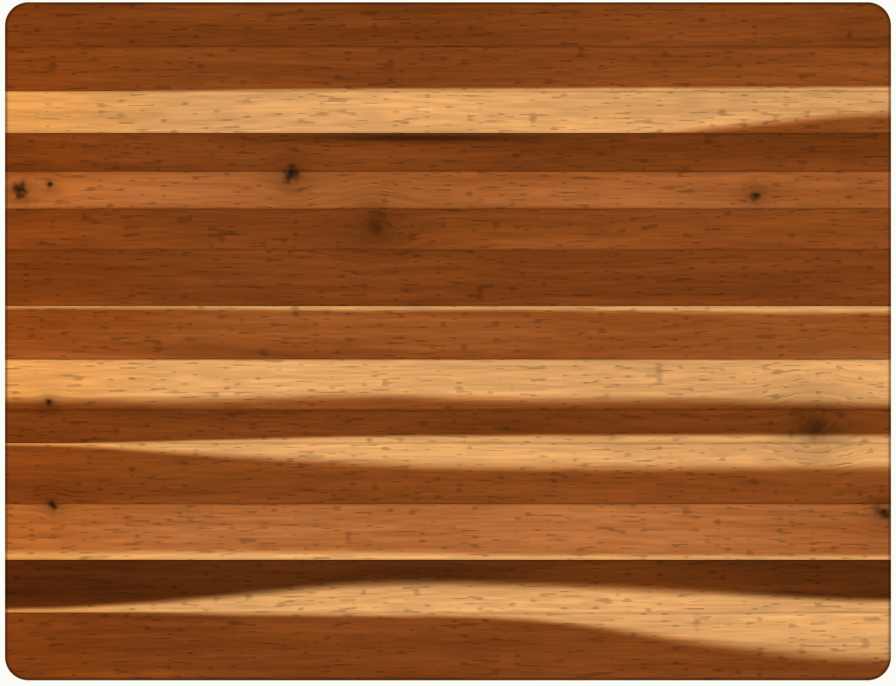
This texture is drawn by a WebGL 2 fragment shader. Its source:

```glsl
#version 300 es
precision highp float;
// A rounded cutting board glued from fourteen horizontal wooden strips.
// Each strip has a heartwood tone and a curved band of pale sapwood;
// stretched noise adds grain and pores, and knots bend the fibres.

uniform vec2 u_resolution;
out vec4 fragColor;

const int STRIPS = 14;

// Strip borders from the top, in board heights
const float border[15] = float[15](0.0, 0.068, 0.133, 0.194, 0.250, 0.304, 0.364,
    0.446, 0.524, 0.597, 0.646, 0.735, 0.816, 0.893, 1.0);

// Heartwood tone: 0 dark, 1 medium, 2 light
const float heartTone[14] = float[14](0.5, 0.75, 0.9, 0.4, 1.6, 0.75, 0.45,
    1.1, 0.8, 0.4, 0.75, 1.7, -0.3, 0.55);

// Sapwood depth at left, centre and right; negative grows from the lower border
const vec3 sapDepth[14] = vec3[14](vec3(0), vec3(0, -0.06, -0.1), vec3(1.4, 1.4, 0.6),
    vec3(0), vec3(0), vec3(0), vec3(0), vec3(0.05, 0.08, 0.16), vec3(0.84, 0.76, 0.92),
    vec3(0, -0.2, -0.25), vec3(0.03, 0.38, 0.36), vec3(-0.16, -0.1, -0.08),
    vec3(-0.08, -0.52, -0.25), vec3(0, 0.05, 0.58));

// Knots: x, distance from the top, radius
const vec3 knots[9] = vec3[9](vec3(0.425, 0.253, 0.012), vec3(0.03, 0.277, 0.012),
    vec3(0.073, 0.27, 0.006), vec3(1.102, 0.286, 0.008), vec3(0.548, 0.328, 0.016),
    vec3(0.077, 0.735, 0.007), vec3(1.287, 0.748, 0.010), vec3(1.19, 0.622, 0.020),
    vec3(0.071, 0.587, 0.006));

float hash(vec2 p) {
    vec3 q = fract(p.xyx * 0.1031);
    q += dot(q, q.yzx + 33.33);
    return fract((q.x + q.y) * q.z);
}

float noise(vec2 p) {
    vec2 i = floor(p), f = fract(p);
    f = f * f * (3.0 - 2.0 * f);
    return mix(mix(hash(i), hash(i + vec2(1, 0)), f.x),
               mix(hash(i + vec2(0, 1)), hash(i + vec2(1, 1)), f.x), f.y);
}

float roundedBox(vec2 p, vec2 halfSize, float radius) {
    vec2 q = abs(p) - halfSize + radius;
    return length(max(q, 0.0)) + min(max(q.x, q.y), 0.0) - radius;
}

// Cover of the sapwood band at height y (0 to 1) inside a strip
float sapwood(int strip, float along, float y) {
    vec3 s = sapDepth[strip];
    float depth = mix(mix(s.x, s.y, smoothstep(0.0, 0.5, along)), s.z, smoothstep(0.5, 1.0, along));
    if (depth < 0.0) y = 1.0 - y;
    depth = abs(depth);
    float wave = 0.12 * (noise(vec2(along * 5.0, float(strip) * 7.3)) - 0.5);
    float fade = 0.04 + 0.2 * min(depth, 0.5);
    return smoothstep(0.0, 0.03, depth) * (1.0 - smoothstep(depth - fade, depth + fade, y + wave * min(depth * 3.0, 1.0)));
}

void main() {
    vec2 p = gl_FragCoord.xy / u_resolution.y;
    float aspect = u_resolution.x / u_resolution.y;
    float px = 1.0 / u_resolution.y;
    float along = p.x / aspect;
    p.y = 1.0 - p.y;

    // Blend the strips at their borders
    float tone = 0.0, sap = 0.0, id = 0.0, seam = 1.0;
    for (int i = 0; i < STRIPS; i++) {
        float fromTop = p.y - border[i];
        float cover = smoothstep(-0.7 * px, 0.7 * px, fromTop);
        float y = fromTop / (border[i + 1] - border[i]);
        tone = mix(tone, heartTone[i], cover);
        sap = mix(sap, sapwood(i, along, y), cover);
        id += step(0.0, fromTop);
        seam = min(seam, abs(fromTop));
    }

    // Knots push the fibres aside and darken the wood
    vec2 g = p;
    float knotCore = 0.0, knotHalo = 0.0;
    for (int i = 0; i < 9; i++) {
        vec2 d = (p - knots[i].xy) / knots[i].z;
        d += 0.7 * (vec2(noise(p * 150.0), noise(p * 150.0 + 40.0)) - 0.5);
        float halo = exp(-dot(d, d) * vec2(0.12, 0.3).x);
        g.y -= d.y * knots[i].z * 0.6 * halo;
        knotHalo = max(knotHalo, halo);
        knotCore = max(knotCore, exp(-1.6 * dot(d, d)) * (knots[i].z > 0.014 ? 0.35 : 0.9));
    }

    // Broad figure, drifting bands, fine fibres and short pores
    g += vec2(id * 3.7, id * 0.31);
    g.y += 0.012 * (noise(g * vec2(2.5, 9.0)) - 0.5);
    float figure = noise(g * vec2(3.0, 24.0)) - 0.5;
    float bands = noise(g * vec2(4.0, 110.0)) - 0.5;
    float fibres = noise(g * vec2(28.0, 330.0)) - 0.5;
    float pores = smoothstep(0.72, 0.95, noise(g * vec2(65.0, 290.0) + 17.0));
    tone += 0.65 * figure + 0.45 * bands;

    vec3 wood = mix(vec3(0.43, 0.21, 0.065), vec3(0.56, 0.29, 0.11), clamp(tone, 0.0, 1.0));
    wood = mix(wood, vec3(0.73, 0.44, 0.23), clamp(tone - 1.0, 0.0, 1.0));
    wood *= 1.0 + 0.45 * min(tone, 0.0);
    wood = mix(wood, vec3(0.88, 0.64, 0.39) * (1.0 + 0.1 * figure + 0.08 * bands), sap);
    wood *= 1.0 + 0.13 * fibres - 0.16 * pores;

    // Dark mineral streak, knots, seams and warmer left side
    vec2 streak = (p - vec2(0.62, 0.201)) / vec2(0.17, 0.006);
    wood *= 1.0 - 0.5 * exp(-dot(streak, streak)) * step(0.194, p.y);
    wood *= (1.0 - 0.14 * knotHalo) * (1.0 - 0.75 * knotCore);
    wood *= 1.0 - 0.12 * (1.0 - smoothstep(0.0005, 0.002 + px, seam));
    wood *= mix(vec3(1.04, 0.97, 0.82), vec3(1), smoothstep(0.0, 0.25, along));

    // Board outline with a dark rim
    float edge = roundedBox(p - vec2(0.5 * aspect, 0.4975), vec2(0.5 * aspect - 0.0075, 0.494), 0.034);
    wood *= 1.0 - 0.4 * smoothstep(-0.006, 0.0, edge);
    vec3 color = mix(wood, vec3(0.99, 0.99, 0.97), smoothstep(-px, px, edge));
    fragColor = vec4(color, 1.0);
}
```
